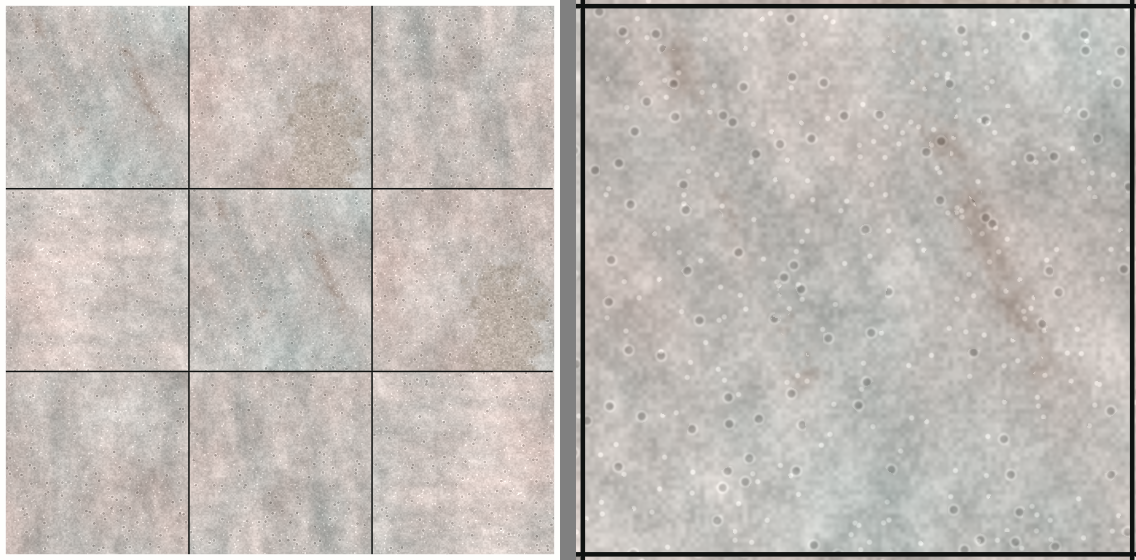
Left: the whole. Right: its middle third, enlarged.
Reproduce this texture procedurally as a Shadertoy shader.

```glsl
// Three by three weathered stone floor tiles with thin dark joints and a white border.
// Five stone faces are shared among the tiles; each layers clouds, leaning streaks,
// fine grain and cellular pits, and some faces add rusty veins or a brown stain.

const float TILES = 3.0;
const float MARGIN = 0.0104;                  // white border, canvas units
const vec2  PITCH = vec2(0.3270, 0.3263);     // joint spacing
const float JOINT_HALF = 0.00135;             // half width of a joint
const float JOINT_END = 0.9870;               // right end of the horizontal joints
const vec3  WHITE = vec3(0.995, 0.995, 0.99);
const vec3  JOINT = vec3(0.06, 0.07, 0.065);
const vec3  STONE_DARK = vec3(0.615, 0.585, 0.565);
const vec3  STONE_LIGHT = vec3(0.885, 0.850, 0.830);
const vec3  RUST = vec3(0.61, 0.555, 0.52);
const vec3  STAIN = vec3(0.69, 0.645, 0.595);
const vec3  WARM_SHIFT = vec3(0.08, -0.015, -0.03);
const float CLOUD = 0.60, STREAK = 0.65, BLOTCH = 0.60, GRAIN = 0.42;

// Stone face of each tile, rows from the bottom up
const int FACE[9] = int[9](4, 2, 3,  3, 0, 1,  0, 1, 2);
// Per face: streak lean in radians, brightness offset, warmth offset
const vec3 LOOK[5] = vec3[5](
    vec3(0.36, -0.07, -0.22), vec3(0.16, 0.03, 0.08), vec3(0.10, 0.01, -0.02),
    vec3(1.50, 0.03, 0.03), vec3(0.04, -0.02, 0.03));

float hash(vec2 p) {
    vec3 q = fract(p.xyx * 0.1031);
    q += dot(q, q.yzx + 33.33);
    return fract((q.x + q.y) * q.z);
}

float noise(vec2 p) {
    vec2 i = floor(p), f = fract(p);
    f = f * f * (3.0 - 2.0 * f);
    return mix(mix(hash(i), hash(i + vec2(1, 0)), f.x),
               mix(hash(i + vec2(0, 1)), hash(i + vec2(1, 1)), f.x), f.y);
}

float fbm(vec2 p) {
    float sum = 0.0, amp = 0.5;
    for (int i = 0; i < 5; i++) {
        sum += amp * noise(p);
        p = mat2(1.6, 1.2, -1.2, 1.6) * p + 17.3;
        amp *= 0.5;
    }
    return sum / 0.96875;
}

// Cellular noise: distance to the nearest point and that point's random id
vec2 cells(vec2 p) {
    vec2 home = floor(p), best = vec2(9.0, 0.0);
    for (int y = -1; y <= 1; y++)
    for (int x = -1; x <= 1; x++) {
        vec2 c = home + vec2(x, y);
        float d = length(c + vec2(hash(c), hash(c + 41.7)) - p);
        if (d < best.x) best = vec2(d, hash(c + 83.1));
    }
    return best;
}

float segmentDistance(vec2 p, vec2 a, vec2 b) {
    vec2 ab = b - a;
    return length(p - a - ab * clamp(dot(p - a, ab) / dot(ab, ab), 0.0, 1.0));
}

vec3 stone(vec2 p, int face) {
    vec3 look = LOOK[face];
    vec2 s = p + 13.0 * float(face + 1);
    float c = cos(look.x), n = sin(look.x);
    vec2 along = vec2(c * p.x + n * p.y, c * p.y - n * p.x) + 7.0 * float(face + 1);

    // Layered brightness and a slow warm or cool drift
    float cloud = fbm(s * 3.0) - 0.5;
    float streak = fbm(along * vec2(11.0, 2.2)) - 0.5;
    float blotch = fbm(s * 16.0) - 0.5;
    float grain = 0.65 * noise(s * 115.0) + 0.35 * noise(s * 61.0) - 0.5;
    float tone = 0.59 + look.y + CLOUD * cloud + STREAK * streak
               + BLOTCH * blotch + GRAIN * 1.3 * grain;
    vec3 col = mix(STONE_DARK, STONE_LIGHT, tone);
    float warmth = fbm(s * 2.3 + 5.0) - 0.5 + 0.4 * streak + look.z;
    col += WARM_SHIFT * warmth;

    // Broken rusty veins
    float vein = 0.0;
    if (face == 0) {
        for (int i = 0; i < 2; i++) {
            vec2 top = vec2(0.17 + 0.42 * float(i), 0.93);
            float d = segmentDistance(p + 0.05 * blotch, top, top + vec2(0.24, -0.58));
            vein += exp(-d * d / 0.0013);
        }
        vein *= smoothstep(-0.16, 0.18, blotch + 0.5 * streak);
        col = mix(col, RUST + 0.16 * grain, 0.7 * min(vein, 1.0));
    }
    // Soft brown stain in the lower right
    if (face == 1) {
        float d = length((p - vec2(0.74, 0.25)) / vec2(0.22, 0.36)) + 1.3 * blotch;
        col = mix(col, STAIN + 0.25 * grain, 0.6 * (1.0 - smoothstep(0.65, 1.15, d)));
    }

    // Dark pits with a pale rim, then pale mineral specks
    vec2 pit = cells(s * 27.0);
    float chosen = step(0.86 - 0.25 * vein, pit.y);
    col -= 0.13 * chosen * (1.0 - smoothstep(0.10, 0.24, pit.x));
    col += 0.06 * chosen * smoothstep(0.16, 0.26, pit.x) * (1.0 - smoothstep(0.26, 0.38, pit.x));
    vec2 speck = cells(s * 48.0 + 9.0);
    col += 0.12 * step(0.90 - 0.3 * vein, speck.y) * (1.0 - smoothstep(0.12, 0.32, speck.x));
    return col;
}

void mainImage(out vec4 fragColor, in vec2 fragCoord) {
    vec2 uv = fragCoord / iResolution.xy, px = 1.0 / iResolution.xy;
    vec2 grid = (uv - MARGIN) / PITCH;
    vec2 tile = clamp(floor(grid), 0.0, TILES - 1.0);
    vec2 p = grid - tile;
    if (tile.y < 0.5) p = 1.0 - p;            // bottom row is laid turned around
    vec3 col = stone(p, FACE[int(tile.y * TILES + tile.x)]);

    // Inner joints, one line family per axis
    vec2 nearest = clamp(round(grid), 1.0, TILES - 1.0);
    vec2 gap = abs(grid - nearest) * PITCH;
    vec2 line = clamp((JOINT_HALF - gap) / px + 0.5, 0.0, 1.0);
    line.y *= clamp((JOINT_END - uv.x) / px.x + 0.5, 0.0, 1.0);
    col = mix(col, JOINT, max(line.x, line.y));

    // White border around the slab
    vec2 inside = clamp((0.5 - MARGIN - abs(uv - 0.5)) / px + 0.5, 0.0, 1.0);
    fragColor = vec4(mix(WHITE, col, inside.x * inside.y), 1.0);
}
```
